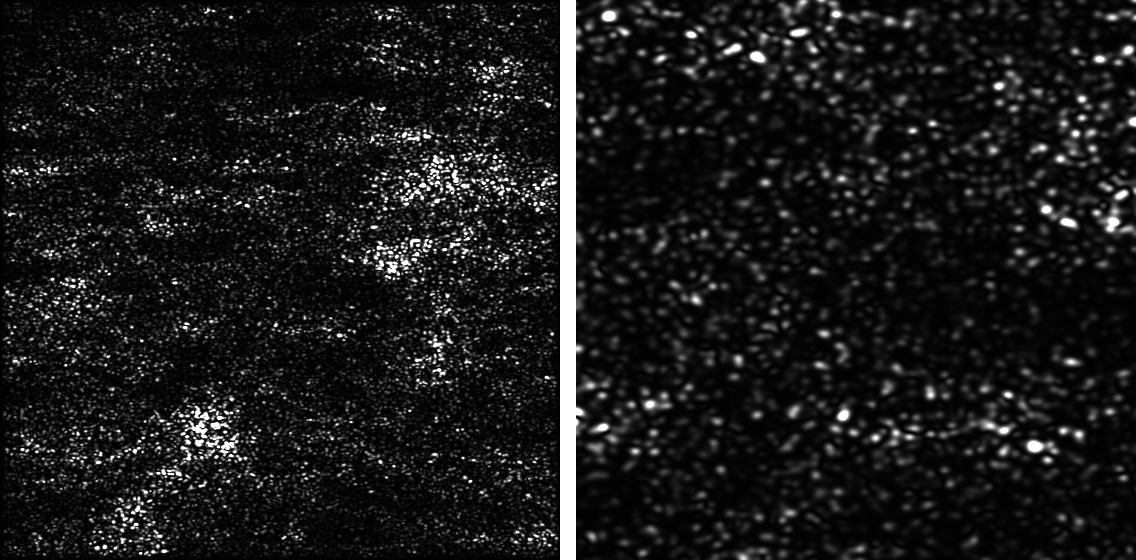
Left, the full canvas; right, a detail of the centre.
Give the GLSL for this texture, as a WebGL 2 fragment shader.

```glsl
#version 300 es
precision highp float;
// Grainy monochrome radar-like speckle: the squared length of a sum of
// randomly phased scatterers, brightened by a layered, horizontally
// streaked relief and a few broad glowing bands.
uniform vec2 u_resolution;
out vec4 fragColor;

vec3 hash3(vec2 cell) {
    vec3 q = fract(vec3(cell.xyx) * vec3(0.1031, 0.1030, 0.0973));
    q += dot(q, q.yxz + 33.33);
    return fract((q.xxy + q.yzz) * q.zyx);
}

// Cellular noise: each cell holds one soft spot of random phase and strength
vec2 scatter(vec2 p) {
    vec2 cell = floor(p);
    vec2 field = vec2(0.0);
    for (int y = -1; y <= 1; y++) {
        for (int x = -1; x <= 1; x++) {
            vec2 neighbour = cell + vec2(x, y);
            vec3 rnd = hash3(neighbour + 7.0);
            vec2 offset = neighbour + rnd.xy - p;
            float phase = 6.2832 * hash3(neighbour + 91.0).x;
            float strength = sqrt(-log(max(rnd.z, 0.0001)));
            field += strength * exp(-3.0 * dot(offset, offset)) * vec2(cos(phase), sin(phase));
        }
    }
    return field;
}

// Soft band around the segment from a to b
float band(vec2 p, vec2 a, vec2 b, float width) {
    vec2 along = b - a;
    float t = clamp(dot(p - a, along) / dot(along, along), 0.0, 1.0);
    float d = length(p - a - along * t) / width;
    return exp(-d * d);
}

// Logarithm of the local brightness
float relief(vec2 uv) {
    // Gently undulating strata
    vec2 p = uv;
    p.y += 0.008 * sin(9.0 * uv.x + 5.0 * uv.y) + 0.004 * sin(23.0 * uv.x - 11.0 * uv.y);

    float level = 0.0;
    vec2 frequency = vec2(4.0, 9.0);
    for (int i = 0; i < 5; i++) {
        level += 0.55 * scatter(p * frequency + 17.0 * float(i)).x;
        frequency *= 1.9;
    }

    // Thin horizontal streaks, stronger towards the top
    float upper = smoothstep(0.35, 0.8, uv.y);
    level += (0.2 + 0.6 * upper) * scatter(p * vec2(6.0, 62.0) + 131.0).x;
    level -= 0.55 * smoothstep(0.68, 0.9, uv.y);
    level -= 0.4 * smoothstep(0.2, 0.0, uv.y);

    // Bright bands with ragged outlines
    vec2 w = p + 0.025 * scatter(p * vec2(13.0, 19.0) + 57.0);
    level += 1.7 * band(w, vec2(0.75, 0.66), vec2(0.95, 0.62), 0.075);
    level += 1.4 * band(w, vec2(0.24, 0.09), vec2(0.40, 0.26), 0.05);
    level += 0.9 * band(w, vec2(0.68, 0.54), vec2(0.92, 0.29), 0.025);
    level += 1.2 * band(w, vec2(0.53, 0.42), vec2(0.62, 0.40), 0.022);
    level += 0.8 * band(w, vec2(0.02, 0.39), vec2(0.10, 0.36), 0.03);
    level += 0.6 * band(w, vec2(0.16, 0.73), vec2(0.46, 0.69), 0.03);
    return level;
}

void main() {
    vec2 uv = gl_FragCoord.xy / u_resolution;

    // Fine speckle, slightly wider than tall
    vec2 field = scatter(uv * vec2(150.0, 190.0));
    float speckle = 1.9 * dot(field, field);

    // Narrow dark fade at the borders
    vec2 margin = smoothstep(0.0, 0.015, min(uv, 1.0 - uv));
    float light = 0.008 + 0.075 * exp(relief(uv)) * speckle * margin.x * margin.y;

    fragColor = vec4(vec3(min(light, 1.0)), 1.0);
}
```
